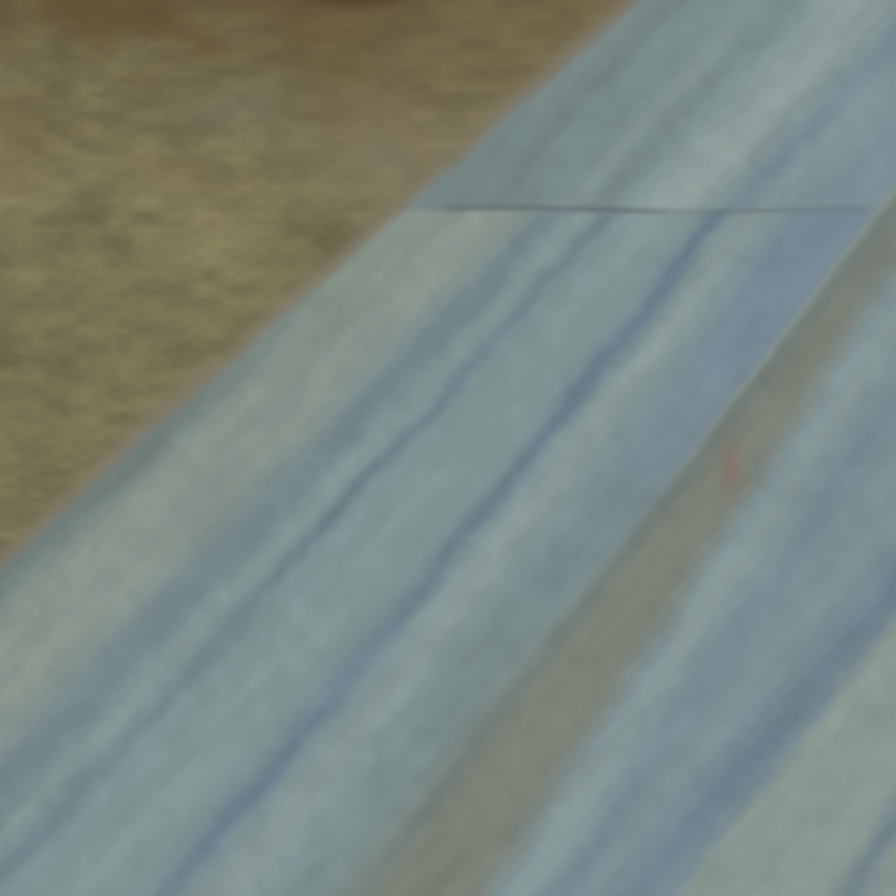
A Shadertoy shader for this texture:

```glsl
// Weathered earth beside a slanting slab of blue-grey veined stone.
// Veins are soft, broken ridges in a fan-shaped coordinate between two slanted
// edges; stretched value noise adds the fine streaks, mottling and grain.

const vec3 STONE = vec3(0.502, 0.570, 0.575);
const vec3 PALE = vec3(0.550, 0.612, 0.600);
const vec3 SAGE = vec3(0.523, 0.573, 0.538);
const vec3 BLUE = vec3(0.420, 0.490, 0.545);
const vec3 SLATE = vec3(0.452, 0.515, 0.515);
const vec3 TAN = vec3(0.482, 0.505, 0.465);
const vec3 EARTH = vec3(0.470, 0.445, 0.325);
const vec3 UMBER = vec3(0.360, 0.285, 0.180);
const vec3 PINK = vec3(0.505, 0.465, 0.410);
const vec3 CREAM = vec3(0.575, 0.595, 0.520);
const vec3 RUST = vec3(0.500, 0.410, 0.370);
const float SEAM_Y = 0.766;
const float WOBBLE = 0.012;
const float RAGGED = 0.022;
const float STREAKS = 0.095;
const float GRAIN = 0.075;

float hash(vec2 p) {
    return fract(sin(dot(p, vec2(127.1, 311.7))) * 43758.5453);
}

float noise(vec2 p) {
    vec2 i = floor(p), f = fract(p);
    f = f * f * (3.0 - 2.0 * f);
    return mix(mix(hash(i), hash(i + vec2(1, 0)), f.x),
               mix(hash(i + vec2(0, 1)), hash(i + vec2(1, 1)), f.x), f.y);
}

float fbm(vec2 p) {
    float sum = 0.0, amp = 0.5;
    for (int i = 0; i < 5; i++) {
        sum += amp * noise(p);
        p = p * 2.03 + 17.3;
        amp *= 0.5;
    }
    return sum;
}

// Soft ridge around a centre line
float vein(float x, float centre, float width) {
    float d = (x - centre) / width;
    return exp(-d * d);
}

// Ridge whose width and strength drift along its length v
float broken(float x, float centre, float width, float v) {
    float n = noise(vec2(v * 8.0, centre * 91.0));
    return vein(x, centre, width * (0.75 + 0.6 * n)) * (0.70 + 0.5 * noise(vec2(v * 11.0, centre * 53.0 + 9.0)));
}

float spot(vec2 p, vec2 centre, vec2 size) {
    vec2 d = (p - centre) / size;
    return exp(-dot(d, d));
}

vec3 earth(vec2 p) {
    float mottle = fbm(p * vec2(8.0, 15.0));
    float grit = fbm(p * vec2(30.0, 62.0) + 5.0);
    vec3 col = EARTH * (0.76 + 0.24 * mottle + 0.27 * grit);
    float dark = smoothstep(0.80, 1.03, p.y + 0.3 * (mottle - 0.5));
    col = mix(col, UMBER, 0.75 * dark * (1.0 - 0.5 * smoothstep(0.15, 0.6, p.x)));
    col = mix(col, UMBER * 0.65, 0.7 * spot(p, vec2(0.40, 1.01), vec2(0.07, 0.018)));
    col = mix(col, PINK, 0.45 * spot(p, vec2(0.43, 0.83), vec2(0.08, 0.05)));
    return mix(col, SAGE * 0.85, 0.22 * spot(p, vec2(0.27, 0.88), vec2(0.10, 0.035)));
}

// Main slab below the seam; s runs from 0 at the earth to 1 at the tan band
vec3 lowerSlab(float s, float v) {
    vec3 col = mix(SAGE, STONE, smoothstep(0.25, 0.38, s));
    col = mix(col, SLATE * 0.90, 0.75 * vein(s, 0.030, 0.06) * (1.0 - smoothstep(0.5, 0.75, v)));
    col = mix(col, PALE, 0.25 * vein(s, 0.22, 0.07));
    col = mix(col, mix(BLUE, SLATE, 0.4), 0.70 * broken(s, 0.368, 0.042, v));
    col = mix(col, PALE, 0.35 * broken(s, 0.440, 0.025, v));
    col = mix(col, mix(BLUE, SLATE, 0.3), 0.80 * broken(s, 0.492, 0.022, v));
    col = mix(col, PALE, 0.25 * vein(s, 0.63, 0.05));
    col = mix(col, BLUE, 0.95 * broken(s, 0.748, 0.027, v));
    col = mix(col, PALE, 0.60 * broken(s, 0.825, 0.035, v));
    vec3 shade = mix(SLATE * 1.03, BLUE * 1.07, smoothstep(0.25, 0.65, v));
    return mix(col, shade, 0.72 * smoothstep(0.86, 0.94, s));
}

// Upper slab; x is measured along the seam
vec3 upperSlab(float x, float v) {
    vec3 col = mix(SLATE * 1.03, STONE, smoothstep(0.50, 0.72, x));
    col = mix(col, SLATE * 0.94, 0.5 * broken(x, 0.535, 0.014, v));
    col = mix(col, PALE, 0.35 * broken(x, 0.632, 0.014, v));
    col = mix(col, SLATE * 0.97, 0.55 * broken(x, 0.662, 0.018, v));
    col = mix(col, PALE * 1.02, 0.85 * vein(x, 0.748, 0.046));
    col = mix(col, BLUE * 1.06, 0.65 * broken(x, 0.822, 0.020, v));
    return mix(col, BLUE * 1.14, 0.4 * smoothstep(0.83, 0.92, x));
}

// Tan band and the veins to its right; q is the offset from its left edge
vec3 rightSlab(float q, float v) {
    vec3 col = mix(STONE, BLUE * 1.1, 0.30);
    col = mix(col, PALE, 0.65 * broken(q, 0.187 - 0.12 * v, 0.020, v));
    col = mix(col, BLUE, 0.35 * broken(q, 0.235 - 0.10 * v, 0.018, v));
    col = mix(col, BLUE, 0.80 * broken(q, 0.318 + 0.07 * v, 0.026, v));
    col = mix(col, mix(SAGE, PALE, 0.5), smoothstep(0.352, 0.382, q));
    col = mix(col, BLUE, 0.65 * broken(q, 0.560 - 0.20 * v, 0.016, v));
    float tanEdge = 0.155 - 0.13 * v;
    return mix(TAN, col, smoothstep(-0.026, 0.022, q - tanEdge));
}

void mainImage(out vec4 fragColor, in vec2 fragCoord) {
    vec2 p = fragCoord / iResolution.xy;
    float v = p.y;

    // Slanted guide lines and the coordinates between them
    float x = p.x + WOBBLE * (fbm(p * 8.0) - 0.5);
    float ragged = RAGGED * (fbm(p * 24.0 + 7.0) - 0.48);
    float left = (v - 0.375) * 1.124;
    float right = 0.39 + 0.78 * v;
    float s = (x + ragged - left) / (right - left) * (1.0 + 0.2 * v * v);
    float q = x - right;
    float along = x - 0.92 * (v - SEAM_Y);

    // Stone, split by the seam and the tan band
    float seamD = v - SEAM_Y - 0.002 * sin(p.x * 14.0);
    vec3 col = mix(lowerSlab(s, v), upperSlab(along + ragged, v), smoothstep(-0.006, 0.006, seamD));
    float soft = mix(0.045, 0.009, smoothstep(0.0, 0.55, v));
    col = mix(col, rightSlab(q + ragged, v), smoothstep(-soft, soft, q));
    col = mix(col, SLATE * 0.88, 0.40 * broken(q, 0.010, 0.014, v));
    col = mix(col, CREAM, 0.45 * broken(q, -0.006, 0.006, v) * smoothstep(0.35, 0.6, v));
    float seamSpan = smoothstep(0.45, 0.52, p.x) * (1.0 - smoothstep(0.94, 0.98, p.x));
    col = mix(col, SLATE * 0.80, vein(seamD, 0.0, 0.004) * seamSpan * (0.1 + 0.6 * noise(p * 13.0)));
    col = mix(col, RUST, 0.6 * spot(p, vec2(0.814, 0.478), vec2(0.012, 0.026)));

    // Fine streaks along the veins, then surface grain
    float streak = fbm(vec2(along * 38.0, (p.x + v) * 6.0)) - 0.48;
    col *= 1.0 + STREAKS * streak + GRAIN * (fbm(p * 45.0) - 0.48);

    // Earth with a pinkish rim
    float rim = x - left + 0.014 * (fbm(p * 14.0 + 3.0) - 0.5);
    col = mix(earth(p), col, smoothstep(-0.018, 0.020, rim));
    col = mix(col, PINK, 0.55 * broken(rim, -0.004, 0.018, v));
    fragColor = vec4(col, 1.0);
}
```
